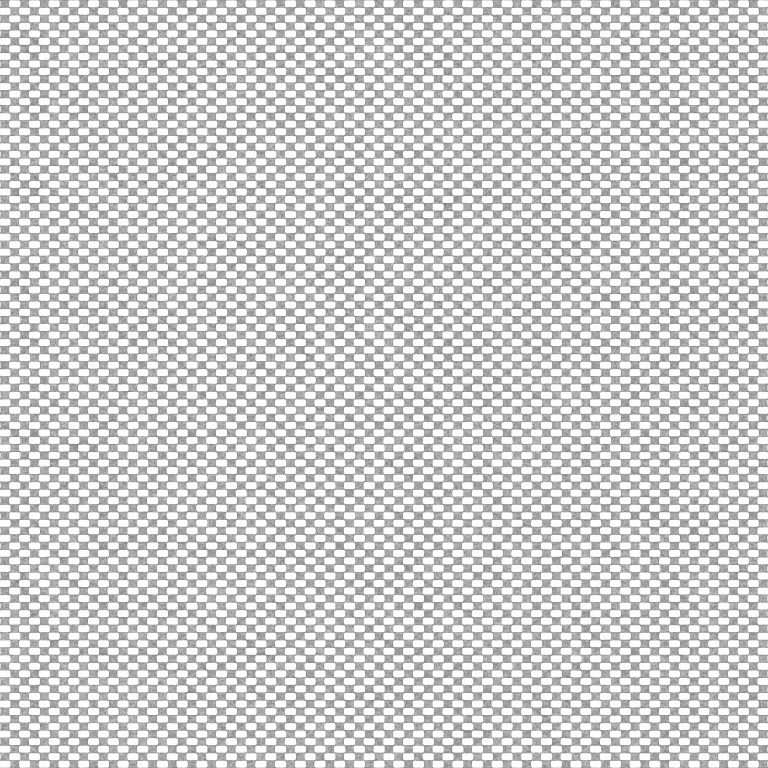
A Shadertoy shader for this pattern:

```glsl
// Woven checker of rounded white blocks over grainy grey felt, staggered row by row.

const float COLUMNS = 39.0;             // white blocks across each row
const float ROWS = 102.0;               // rows down the canvas, even so the stagger wraps
const vec2 BLOCK_FILL = vec2(0.285, 0.46); // half size of a block, in column and row units
const float CORNER = 0.0025;            // corner radius, in canvas units
const float LINE_WIDTH = 0.0003;        // dark rim around the blocks
const float RIM_STRENGTH = 0.55;
const float EDGE_WEAR = 0.0004;         // raggedness of the block edges
const float GRAIN = 0.16;               // fine speckle in the grey
const float FIBRE = 0.09;               // short horizontal streaks
const float PATCH = 0.05;               // slow change between repeats
const vec3 WHITE = vec3(0.993);
const vec3 GREY = vec3(0.645);
const vec3 RIM = vec3(0.54);

float hash(vec2 cell) {
    uvec2 q = uvec2(cell) * uvec2(1597334673u, 3812015801u);
    uint n = (q.x ^ q.y) * 1597334673u;
    n = (n ^ (n >> 15)) * 2246822519u;
    n ^= n >> 13;
    return float(n >> 8) / 16777216.0;
}

// Value noise on a whole number of cells, wrapping at the canvas edges.
float wrapNoise(vec2 uv, vec2 cells) {
    vec2 p = uv * cells;
    vec2 i = floor(p);
    vec2 f = p - i;
    f = f * f * (3.0 - 2.0 * f);
    vec2 a = mod(i, cells);
    vec2 b = mod(i + 1.0, cells);
    return mix(mix(hash(a), hash(vec2(b.x, a.y)), f.x),
               mix(hash(vec2(a.x, b.y)), hash(b), f.x), f.y);
}

float roundedBox(vec2 p, vec2 halfSize, float radius) {
    vec2 q = abs(p) - halfSize + radius;
    return length(max(q, 0.0)) + min(max(q.x, q.y), 0.0) - radius;
}

void mainImage(out vec4 fragColor, in vec2 fragCoord) {
    vec2 uv = fragCoord / iResolution.xy;
    float pixel = 1.0 / iResolution.y;
    vec2 cellSize = 1.0 / vec2(COLUMNS, ROWS);

    // Blocks of this row and its two neighbours
    float wear = (wrapNoise(uv, vec2(360.0)) - 0.5) * EDGE_WEAR;
    float row = floor(uv.y * ROWS);
    float cover = 0.0;
    float nearest = 1.0;
    for (int k = -1; k <= 1; k++) {
        float r = row + float(k);
        float x = uv.x * COLUMNS - 0.25 - 0.5 * mod(r, 2.0);
        vec2 local = vec2(fract(x + 0.5) - 0.5, uv.y * ROWS - r - 0.5) * cellSize;
        float d = roundedBox(local, BLOCK_FILL * cellSize, CORNER) + wear;
        cover += clamp(0.5 - d / pixel, 0.0, 1.0);
        nearest = min(nearest, d);
    }

    // Felt: grain, fibres and slow patches
    float shade = GRAIN * (wrapNoise(uv, vec2(512.0)) - 0.5)
                + FIBRE * (wrapNoise(uv, vec2(190.0, 430.0)) - 0.5)
                + PATCH * (wrapNoise(uv, vec2(45.0, 60.0)) - 0.5);
    vec3 felt = GREY + shade;

    // Dark rim, then the blocks on top
    float rim = 1.0 - smoothstep(LINE_WIDTH, LINE_WIDTH + pixel, nearest);
    vec3 color = mix(felt, RIM + 0.5 * shade, RIM_STRENGTH * rim);
    color = mix(color, WHITE, min(cover, 1.0));

    fragColor = vec4(color, 1.0);
}
```
